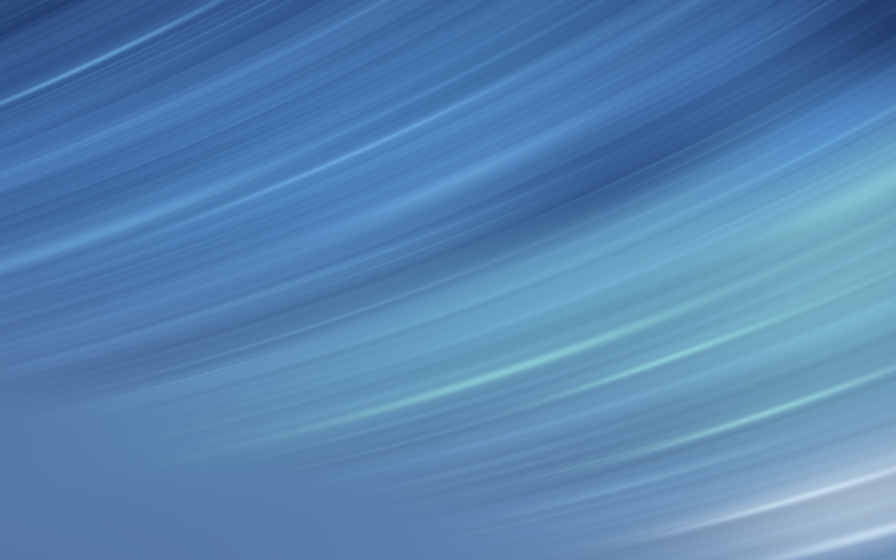
Write a Shadertoy shader that draws this background.

```glsl
const vec3 SLATE = vec3(0.33, 0.465, 0.655);
const vec3 BLUE = vec3(0.25, 0.42, 0.65);
const vec3 NAVY = vec3(0.15, 0.26, 0.46);
const vec3 SKY = vec3(0.31, 0.54, 0.76);
const vec3 TEAL = vec3(0.40, 0.64, 0.76);
const vec3 MINT = vec3(0.60, 0.88, 0.88);
const vec3 PEARL = vec3(0.74, 0.82, 0.88);

// Main glints: lane, centre along x, half length, thickness
const vec4 GLINTS[10] = vec4[10](
    vec4(0.303, 0.92, 0.34, 0.008), vec4(0.803, 0.62, 0.32, 0.005),
    vec4(1.235, 0.15, 0.25, 0.006), vec4(0.352, 1.55, 0.18, 0.016),
    vec4(0.102, 1.38, 0.24, 0.005), vec4(-0.034, 1.45, 0.22, 0.005),
    vec4(0.235, 1.20, 0.20, 0.005), vec4(-0.112, 1.56, 0.20, 0.008),
    vec4(0.845, 0.22, 0.32, 0.013), vec4(0.670, 0.82, 0.22, 0.012));

// Lane of the curved stream passing through p; equals p.y at x = 0.8
float streamLane(vec2 p) {
    return (p.y + 0.222 * p.x + 0.978) * exp(-0.36 * (p.x - 0.8)) - 1.156;
}

float glow(vec2 p, vec2 centre, vec2 radius) {
    vec2 d = (p - centre) / radius;
    return exp(-dot(d, d));
}

float hash(float n) {
    return fract(sin(n * 12.99 + 4.1) * 4375.85);
}

// Layered sines, nearly constant along the stream
float streakNoise(vec2 flow) {
    float sum = 0.0;
    float freq = 19.0;
    for (int i = 0; i < 9; i++) {
        float k = float(i);
        float fade = 0.6 + 0.4 * sin(flow.x * 3.1 + k * 2.3 + flow.y * 7.0);
        float phase = k * k * 1.7 + 0.6 * sin(flow.x * 2.0 + k);
        sum += fade * sin(flow.y * freq + phase) / (1.0 + 0.35 * k);
        freq *= 1.5;
    }
    return sum;
}

// One short, randomly placed glint in every lane cell
float scatteredGlints(vec2 flow, float lanes, float seed) {
    float id = floor(flow.y * lanes);
    float offset = fract(flow.y * lanes) - 0.3 - 0.4 * hash(id + seed);
    float along = flow.x - 1.7 * hash(id * 1.3 + seed + 7.0);
    float strength = hash(id * 2.1 + seed + 3.0);
    return strength * glow(vec2(along, offset), vec2(0.0), vec2(0.26, 0.11));
}

vec3 backdrop(vec2 p, vec2 flow) {
    vec3 col = mix(SLATE, BLUE, smoothstep(0.22, 0.75, p.y));
    col = mix(col, NAVY, 0.45 * smoothstep(0.75, 1.08, p.y));
    col = mix(col, vec3(0.38, 0.53, 0.70), 0.6 * glow(p, vec2(0.95, 0.0), vec2(0.5, 0.3)));
    // Broad light bands
    col = mix(col, SKY, 0.65 * glow(flow, vec2(0.65, 0.82), vec2(0.5, 0.22)));
    col = mix(col, TEAL, 0.85 * glow(flow, vec2(1.0, 0.40), vec2(0.65, 0.17)));
    col = mix(col, vec3(0.48, 0.72, 0.79), 0.85 * glow(flow, vec2(1.55, 0.24), vec2(0.42, 0.21)));
    col = mix(col, PEARL, 0.75 * glow(flow, vec2(1.58, -0.06), vec2(0.38, 0.08)));
    // Shadows and blue patches in the upper part
    col = mix(col, vec3(0.21, 0.36, 0.59), 0.8 * glow(flow, vec2(1.13, 0.58), vec2(0.28, 0.08)));
    col = mix(col, vec3(0.29, 0.51, 0.77), 0.8 * glow(flow, vec2(1.52, 0.48), vec2(0.22, 0.07)));
    col = mix(col, vec3(0.27, 0.47, 0.72), 0.6 * glow(flow, vec2(1.33, 0.66), vec2(0.18, 0.06)));
    col = mix(col, NAVY, 0.95 * glow(p, vec2(1.62, 1.0), vec2(0.24, 0.15)));
    col = mix(col, NAVY, 0.8 * glow(flow, vec2(0.0, 1.46), vec2(0.45, 0.17)));
    return col;
}

void mainImage(out vec4 fragColor, in vec2 fragCoord) {
    vec2 uv = fragCoord / iResolution.xy;
    vec2 p = uv * vec2(1.6, 1.0);
    vec2 flow = vec2(p.x, streamLane(p));
    vec3 col = backdrop(p, flow);

    // Streaks fade out in the calm lower left
    float active_ = smoothstep(-0.15, 0.35, p.x - 0.9 + 1.7 * flow.y);
    col += active_ * streakNoise(flow) * vec3(0.024, 0.034, 0.036);

    // Glint colour shifts from pearl through mint to sky
    vec3 tint = mix(PEARL + 0.12, MINT, smoothstep(-0.05, 0.15, flow.y));
    tint = mix(tint, vec3(0.46, 0.72, 0.91), smoothstep(0.35, 0.65, flow.y));
    float fine = scatteredGlints(flow, 24.0, 1.0) + scatteredGlints(flow, 41.0, 9.0);
    col = mix(col, tint, 0.22 * active_ * fine);

    for (int i = 0; i < 10; i++) {
        vec4 g = GLINTS[i];
        float core = glow(flow, g.yx, g.zw);
        float halo = glow(flow, g.yx + vec2(0.0, g.w), g.zw * vec2(1.2, 3.5));
        float strength = g.w > 0.01 ? 0.35 : 0.55;
        col = mix(col, tint, strength * core + 0.14 * halo);
    }
    fragColor = vec4(clamp(col, 0.0, 1.0), 1.0);
}
```
